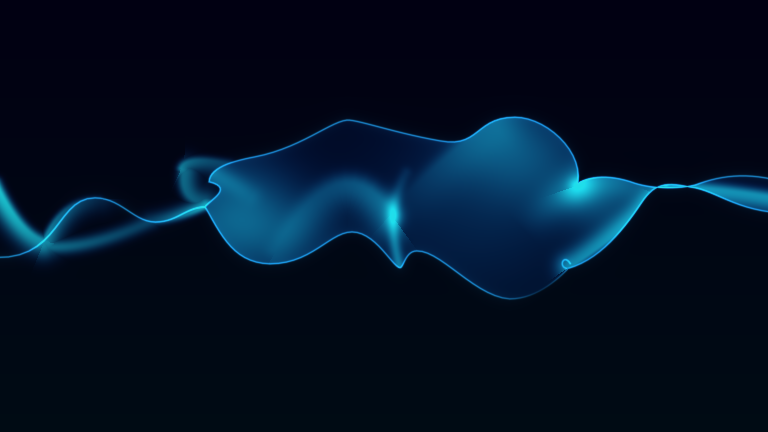
This background is drawn by a Shadertoy shader. Its source:

```glsl
// Nearest point on a cubic: signed distance (left is positive), position along it, crossing sign
vec3 trace(vec2 p, vec2 a, vec2 b, vec2 c, vec2 d) {
    const int STEPS = 14;
    vec3 hit = vec3(1e4, 0, 1);
    vec2 from = a;
    for (int i = 1; i <= STEPS; i++) {
        float t = float(i) / float(STEPS);
        vec2 m = mix(b, c, t);
        vec2 to = mix(mix(mix(a, b, t), m, t), mix(m, mix(c, d, t), t), t);
        vec2 e = to - from, q = p - from;
        float h = clamp(dot(q, e) / dot(e, e), 0., 1.);
        float dist = length(q - e * h);
        float side = e.x * q.y - e.y * q.x;
        if (dist < abs(hit.x))
            hit.xy = vec2(side < 0. ? -dist : dist, (float(i) - 1. + h) / float(STEPS));
        if ((from.y > p.y) != (to.y > p.y) && q.x > e.x * q.y / e.y) hit.z = -hit.z;
        from = to;
    }
    return hit;
}

// Extends an outline from the pen; shape holds nearest distance and inside sign
void edge(vec2 p, inout vec2 pen, vec2 b, vec2 c, vec2 d, inout vec2 shape) {
    vec3 hit = trace(p, pen, b, c, d);
    shape = vec2(min(shape.x, abs(hit.x)), shape.y * hit.z);
    pen = d;
}

// Soft light along a bend, with left/right widths and start/end strengths
float glow(vec2 p, vec2 a, vec2 bend, vec2 d, vec2 widths, vec2 strength) {
    vec3 hit = trace(p, a, mix(a, bend, 2. / 3.), mix(d, bend, 2. / 3.), d);
    float r = hit.x / (hit.x > 0. ? widths.x : widths.y);
    return exp(-r * r) * mix(strength.x, strength.y, hit.y);
}

float blob(vec2 p, vec2 centre, vec2 radii) {
    vec2 q = (p - centre) / radii;
    return exp(-dot(q, q));
}

vec3 tint(float light) {
    return vec3(.11 * light, .79 * light, .77 * pow(light, .75));
}

vec2 veilOutline(vec2 p) {
    vec2 s = vec2(1e4, -1), pen = vec2(48.4, 57.9);
    // Upper rim and right ribbon
    edge(p, pen, vec2(48.4, 61.1), vec2(53.7, 62.7), vec2(59, 63.7), s);
    edge(p, pen, vec2(69.5, 65.7), vec2(76.4, 71.8), vec2(80.3, 72.2), s);
    edge(p, pen, vec2(82.6, 72.4), vec2(91.4, 69.2), vec2(101.9, 67.4), s);
    edge(p, pen, vec2(111, 65.7), vec2(110, 72.9), vec2(119.2, 72.9), s);
    edge(p, pen, vec2(126.2, 72.9), vec2(135, 65.3), vec2(133.8, 57.6), s);
    edge(p, pen, vec2(136.6, 59.3), vec2(141.2, 59.7), vec2(147, 57.6), s);
    edge(p, pen, vec2(150.5, 56.5), vec2(156.3, 56), vec2(160.9, 57.2), s);
    edge(p, pen, vec2(166.7, 59.3), vec2(172.5, 60.2), vec2(180.6, 58.1), s);
    // Lower rim, from right to left, ending in the left fold
    pen = vec2(180.6, 50.7);
    edge(p, pen, vec2(170, 51.4), vec2(165.5, 56), vec2(159.7, 56.7), s);
    edge(p, pen, vec2(154, 58), vec2(151.5, 57.5), vec2(148.5, 53), s);
    edge(p, pen, vec2(144.5, 47), vec2(139, 40), vec2(131.5, 37.8), s);
    edge(p, pen, vec2(128.5, 34.7), vec2(123.8, 30.8), vec2(118, 30.8), s);
    edge(p, pen, vec2(110, 31.3), vec2(102, 42.1), vec2(96.5, 41.9), s);
    edge(p, pen, vec2(93.8, 41.9), vec2(93.5, 38), vec2(92.6, 38), s);
    edge(p, pen, vec2(91, 38), vec2(87, 46.3), vec2(81.5, 46.3), s);
    edge(p, pen, vec2(76.4, 46.3), vec2(72.2, 38.9), vec2(62.5, 38.9), s);
    edge(p, pen, vec2(54.4, 39.1), vec2(51.4, 45), vec2(47.5, 52.1), s);
    edge(p, pen, vec2(49, 54), vec2(54, 56.5), vec2(48.4, 57.9), s);
    return s;
}

float looseThreads(vec2 p) {
    vec2 s = vec2(1e4, 1), pen = vec2(-1, 40.4);
    edge(p, pen, vec2(14, 40), vec2(13, 54.2), vec2(22, 54.2), s);
    edge(p, pen, vec2(28, 54.2), vec2(31, 48.6), vec2(36, 48.6), s);
    edge(p, pen, vec2(41, 48.6), vec2(43, 52), vec2(47.5, 52.1), s);
    pen = vec2(131.5, 37.8);
    edge(p, pen, vec2(129, 38), vec2(130.5, 41.5), vec2(132, 39), s);
    return s.x;
}

float veilLight(vec2 p) {
    float l = .4 * blob(p, vec2(54, 50), vec2(13, 12)) + .16 * blob(p, vec2(67, 46), vec2(12, 9));
    l += .3 * blob(p, vec2(121, 64), vec2(14, 11)) + .1 * blob(p, vec2(110, 51), vec2(22, 18));
    l += .25 * blob(p, vec2(139, 53), vec2(9, 7)) + .35 * blob(p, vec2(90.8, 51), vec2(1.8, 4));
    l += glow(p, vec2(64, 42), vec2(79, 68), vec2(90.8, 50), vec2(2.5, 5), vec2(.1, .45));
    l += glow(p, vec2(94, 60), vec2(89, 51), vec2(92.6, 38), vec2(1.3), vec2(.1, .5));
    l += glow(p, vec2(92, 52), vec2(101, 62), vec2(114, 71.5), vec2(2, 7), vec2(.05, .3));
    l += glow(p, vec2(121, 47), vec2(128, 54), vec2(134, 57.3), vec2(4), vec2(0, .4));
    l += glow(p, vec2(133.5, 57), vec2(140, 59.5), vec2(148, 56.5), vec2(2, 4), vec2(.45, .25));
    l += glow(p, vec2(154, 57), vec2(148, 49), vec2(132, 38.3), vec2(1, 3), vec2(.65, .55));
    l += glow(p, vec2(156, 56.7), vec2(165, 56.5), vec2(180, 54), vec2(1.5, 3), vec2(.65));
    return l + glow(p, vec2(47, 61), vec2(52, 59), vec2(58, 55), vec2(2.5), vec2(.4, .1));
}

float leftRibbonLight(vec2 p) {
    float l = glow(p, vec2(-1, 57.5), vec2(5, 45), vec2(11, 44), vec2(1.2, 3), vec2(.95, .6));
    l = max(l, glow(p, vec2(10, 43.5), vec2(14, 54), vec2(23, 53.8), vec2(.8, 3), vec2(.6, .12)));
    l = max(l, glow(p, vec2(11, 43), vec2(20, 42), vec2(35, 48.8), vec2(1.6), vec2(.5, .25)));
    l = max(l, glow(p, vec2(35, 48.6), vec2(42, 49.5), vec2(47.6, 52.3), vec2(2, .9), vec2(.25, .75)));
    l = max(l, glow(p, vec2(47, 53), vec2(42, 54), vec2(42.5, 60), vec2(1.3, 3), vec2(.4, .5)));
    return max(l, glow(p, vec2(42, 61), vec2(43, 64), vec2(53, 62), vec2(1, 2.5), vec2(.6, .25)));
}

void mainImage(out vec4 fragColor, in vec2 fragCoord) {
    // One unit is a hundredth of the canvas height
    float pixel = 100. / iResolution.y;
    vec2 p = (fragCoord - .5 * iResolution.xy) * pixel + vec2(88.9, 50);
    vec3 color = mix(vec3(0, .043, .08), vec3(.003, 0, .07), clamp(p.y / 100., 0., 1.));
    vec2 veil = veilOutline(p);
    float mask = smoothstep(-pixel, pixel, veil.x * veil.y);
    color += mask * vec3(0, .025, .065);
    color += tint(mask * veilLight(p) + (1. - mask) * leftRibbonLight(p));
    // Fine luminous rim
    float rim = min(veil.x, looseThreads(p)), width = max(.22, .7 * pixel);
    float strength = 1. - .75 * blob(p, vec2(126, 32), vec2(9, 7));
    float line = exp(-rim * rim / (width * width)) + .12 * exp(-rim);
    color += line * strength * vec3(.08, .4, .55);
    fragColor = vec4(min(color, vec3(.15, .87, .92)), 1);
}
```
